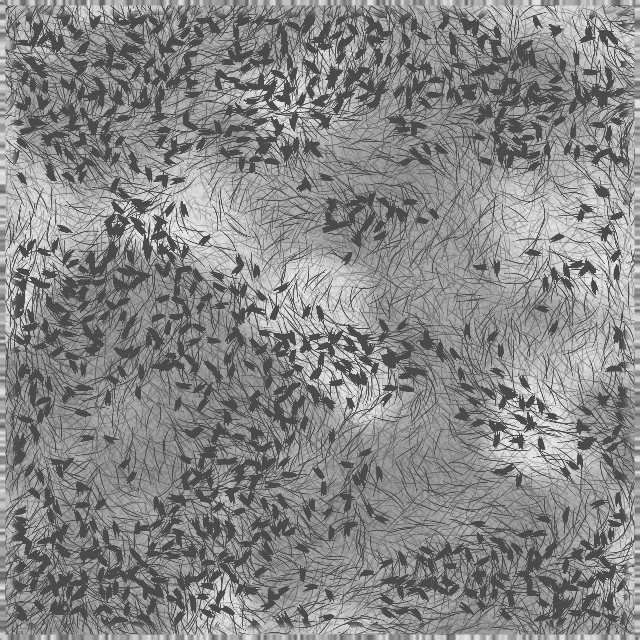
Give the GLSL for this texture, as a three.js fragment shader.

```glsl
// Grey fur-like hatching: fine curved hairs and dark ragged brush dabs over mottled ground.
#define HAIR_CELLS 46.0
#define HAIR_LENGTH 0.021
#define HAIR_WIDTH 0.00075
#define DAB_CELLS 34.0
#define DAB_LENGTH 0.0165
#define DAB_WIDTH 0.0046
#define EDGE 0.0011
#define BORDER 0.0085
#define DARK 0.29
#define GROUND 0.62
#define PALE 0.85

varying vec2 vUv;

float hash(vec2 p) {
  return fract(sin(dot(p, vec2(127.1, 311.7))) * 43758.5453);
}

float noise(vec2 p) {
  vec2 i = floor(p);
  vec2 f = fract(p);
  f = f * f * (3.0 - 2.0 * f);
  return mix(mix(hash(i), hash(i + vec2(1.0, 0.0)), f.x),
             mix(hash(i + vec2(0.0, 1.0)), hash(i + vec2(1.0, 1.0)), f.x), f.y);
}

// Direction the hairs follow
float flowAngle(vec2 p) {
  return 6.0 * noise(p * 7.0 + 3.7);
}

// Share of dark marks: clumps, denser towards the top and bottom
float darkness(vec2 p) {
  float clumps = 0.7 * noise(p * 9.0 + 17.0) + 0.3 * noise(p * 19.0 + 5.0);
  float bands = 0.16 * smoothstep(0.22, 0.4, abs(p.y - 0.5));
  return smoothstep(0.28, 0.78, clumps + bands);
}

// Paleness of the ground: patches gathered along a sloping band
float paleness(vec2 p) {
  vec2 a = vec2(0.2, 0.72);
  vec2 band = vec2(0.38, -0.3);
  float along = clamp(dot(p - a, band) / dot(band, band), 0.0, 1.0);
  float nearBand = 1.0 - smoothstep(0.02, 0.16, distance(p, a + band * along));
  float patches = 0.65 * noise(p * 6.0 + 41.0) + 0.35 * noise(p * 14.0 + 8.0);
  return smoothstep(0.45, 0.82, patches + 0.27 * nearBand);
}

// One curved stroke; ragged = 1 gives it split bristle ends
float stroke(vec2 d, float angle, float bend, vec2 size, float ragged, float seed) {
  vec2 dir = vec2(cos(angle), sin(angle));
  vec2 q = vec2(dot(d, dir), dot(d, vec2(-dir.y, dir.x)));
  q.y += bend * q.x * q.x;
  float t = q.x / size.x;
  float bristle = noise(vec2(q.y / size.y * 2.6 + 20.0, seed * 91.0 + 7.0 * sign(t)));
  float reach = size.x * (1.0 - 0.75 * ragged * bristle);
  float halfWidth = size.y * (1.0 - 0.55 * t * t + 0.25 * ragged * t);
  float dist = max(abs(q.y) - halfWidth, abs(q.x) - reach);
  return 1.0 - smoothstep(-0.5 * EDGE, 0.5 * EDGE, dist);
}

// A jittered layer of strokes; clumping = 1 thins it by darkness
float strokeLayer(vec2 p, float cells, vec2 size, float turn, float spread,
                  float ragged, float clumping, float seed) {
  float cover = 0.0;
  vec2 home = floor(p * cells);
  for (int y = -1; y <= 1; y++) {
    for (int x = -1; x <= 1; x++) {
      vec2 cell = home + vec2(float(x), float(y));
      vec2 key = cell + seed * 13.7;
      vec2 centre = (cell + vec2(hash(key), hash(key + 57.3))) / cells;
      vec2 d = p - centre;
      if (dot(d, d) > size.x * size.x * 1.3) continue;
      float pick = hash(key + 23.9);
      if (pick > mix(1.0, darkness(centre), clumping)) continue;
      float wobble = hash(key + 81.1) - 0.5;
      float angle = flowAngle(centre) + turn + spread * wobble;
      float bend = 24.0 * (hash(key + 39.4) - 0.5);
      cover = max(cover, stroke(d, angle, bend, size, ragged, pick));
    }
  }
  return cover;
}

void main() {
  vec2 p = vUv;
  vec2 hair = vec2(HAIR_LENGTH, HAIR_WIDTH);
  vec2 dab = vec2(DAB_LENGTH, DAB_WIDTH);

  // Mottled, grainy ground
  float pale = paleness(p);
  float tone = mix(GROUND, PALE, pale);
  tone += 0.12 * (noise(p * 330.0) - 0.5) + 0.1 * (noise(p * 11.0 + 63.0) - 0.5);

  // Grey crossed hairs, fainter on the pale patches
  for (int i = 0; i < 3; i++) {
    float k = float(i);
    float hairs = strokeLayer(p, HAIR_CELLS, hair, k * 0.75, 0.7, 0.0, 0.0, k + 1.0);
    tone = mix(tone, 0.5 - 0.05 * k, hairs * (1.0 - 0.55 * pale));
  }

  // Dark hairs and brush dabs
  float inset = min(min(p.x, 1.0 - p.x), min(p.y, 1.0 - p.y));
  float dabArea = smoothstep(0.012, 0.03, inset);
  for (int i = 0; i < 2; i++) {
    float k = float(i);
    float hairs = strokeLayer(p, HAIR_CELLS, hair * 1.05, 0.3 + k * 0.5, 0.6, 0.0, 0.7, k + 5.0);
    float dabs = strokeLayer(p, DAB_CELLS, dab, k * 1.3, 2.4, 1.0, 1.0, k + 9.0);
    tone = mix(tone, DARK, max(hairs, dabs * dabArea));
  }

  // Border of streaks running out to the edges
  float sideways = step(min(p.x, 1.0 - p.x), min(p.y, 1.0 - p.y));
  float across = mix(p.x, p.y, sideways);
  float streak = noise(vec2(across * 210.0, 4.0 + 9.0 * step(0.5, mix(p.y, p.x, sideways))));
  float border = 1.0 - smoothstep(BORDER - EDGE, BORDER + EDGE, inset);
  tone = mix(tone, mix(0.38, 0.9, streak), border);

  gl_FragColor = vec4(vec3(clamp(tone, DARK, 0.9)), 1.0);
}
```
